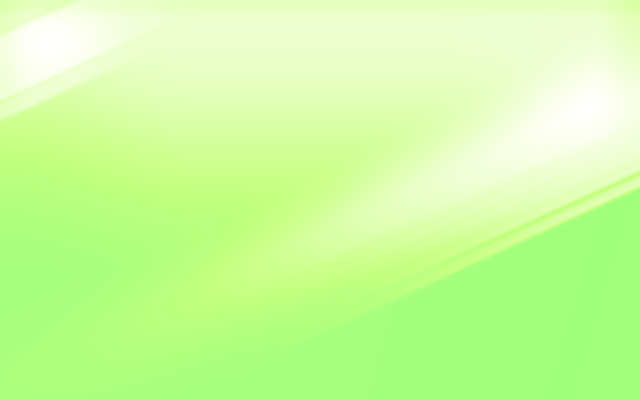
Reproduce this background procedurally as a WebGL 2 fragment shader.

```glsl
#version 300 es
precision highp float;
// Soft lime backdrop crossed by two slanted sheets of light.
// A scalar brightness field is built from ramps, a beam, a sheet and thin
// creases, then a one-dimensional green-to-white ramp turns it into colour.

uniform vec2 u_resolution;
out vec4 fragColor;

const float ASPECT = 1.6;
const float SLANT = 0.46;
const float LEAF = 0.66;

// Smooth fall from 1 to 0 between a and b.
float fall(float a, float b, float v) {
    return 1.0 - smoothstep(a, b, v);
}

// Thin soft line centred on c.
float crease(float v, float c, float width) {
    float d = (v - c) / width;
    return exp(-d * d);
}

// Round glow with separate radii on each axis.
float glow(vec2 p, vec2 centre, vec2 radius) {
    vec2 d = (p - centre) / radius;
    return exp(-dot(d, d));
}

// Fine brushed grain made of layered sines across the slant.
float streaks(float s, float x) {
    float sum = 0.0;
    float amp = 0.5;
    float freq = 75.0;
    for (int i = 0; i < 3; i++) {
        sum += amp * sin(s * freq + x * 1.7 + float(i) * 2.1);
        amp *= 0.6;
        freq *= 1.8;
    }
    return sum;
}

// Vertical wash, a little deeper along the left side.
float wash(vec2 p) {
    float y = p.y - 0.1 * fall(0.0, 0.5, p.x);
    return mix(LEAF, 0.93, smoothstep(0.2, 0.95, y));
}

// Broad beam that brightens to the right and fades below its axis.
float beam(float s, float x) {
    float peak = mix(0.68, 0.985, smoothstep(0.0, 1.5, x));
    float keep = 0.75 * smoothstep(0.4, 1.7, x);
    float body = mix(keep, 1.0, smoothstep(-0.2, 0.05, s));
    float grain = 0.009 * streaks(s, x) * smoothstep(0.5, 1.0, x)
                * fall(-0.1, 0.08, s);
    return mix(LEAF, peak, body) + grain;
}

// Brightness field over the canvas; px is the size of one pixel.
float brightness(vec2 p, float px) {
    float s = p.y - SLANT * p.x;
    float v = mix(wash(p), beam(s, p.x), fall(0.04, 0.25, s));

    // Dark crease and pale strip beside the lower edge
    float reach = smoothstep(0.75, 1.6, p.x);
    v -= 0.14 * reach * crease(s, -0.169, 0.005 + px);
    v -= 0.03 * reach * crease(s, -0.184, 0.012);

    // Upper left sheet with its edge and creases
    float nearLeft = fall(0.1, 0.55, p.x);
    float sheet = smoothstep(0.69 - px, 0.705 + px, s) * nearLeft;
    float tone = mix(0.925, 0.965, smoothstep(0.735, 0.755, s));
    tone -= 0.05 * smoothstep(0.9, 0.93, s);
    v = mix(v, tone, sheet);
    v -= 0.035 * nearLeft * crease(s, 0.744, 0.004 + px);
    v -= 0.035 * nearLeft * crease(s, 0.915, 0.006 + px);

    // Hot spots
    v += 0.05 * glow(p, vec2(0.15, 0.89), vec2(0.16, 0.09)) * sheet;
    v += 0.03 * glow(p, vec2(1.45, 0.76), vec2(0.2, 0.14));

    // Dimmer rim along the top and sides of the lit area
    v -= 0.035 * smoothstep(0.94, 1.0, p.y);
    v -= 0.05 * smoothstep(1.48, 1.6, p.x) * smoothstep(-0.1, 0.1, s);
    v -= 0.03 * fall(0.0, 0.08, p.x) * sheet;

    // Flat green below the lower edge
    float ground = mix(0.665, 0.63, smoothstep(0.3, 1.6, p.x - 0.3 * p.y));
    return mix(ground, v, smoothstep(-0.211 - px, -0.197 + px, s));
}

// Green to lime to near white; blue rises only past the lime knee.
vec3 limeRamp(float v) {
    float e = v - 0.78;
    float rise = 0.5 * (e + sqrt(e * e + 0.0006));
    return vec3(v, 1.0, 0.49 + 2.15 * rise);
}

void main() {
    vec2 uv = gl_FragCoord.xy / u_resolution;
    vec2 p = vec2(uv.x * ASPECT, uv.y);
    float v = brightness(p, 1.0 / u_resolution.y);
    fragColor = vec4(clamp(limeRamp(v), 0.0, 1.0), 1.0);
}
```
